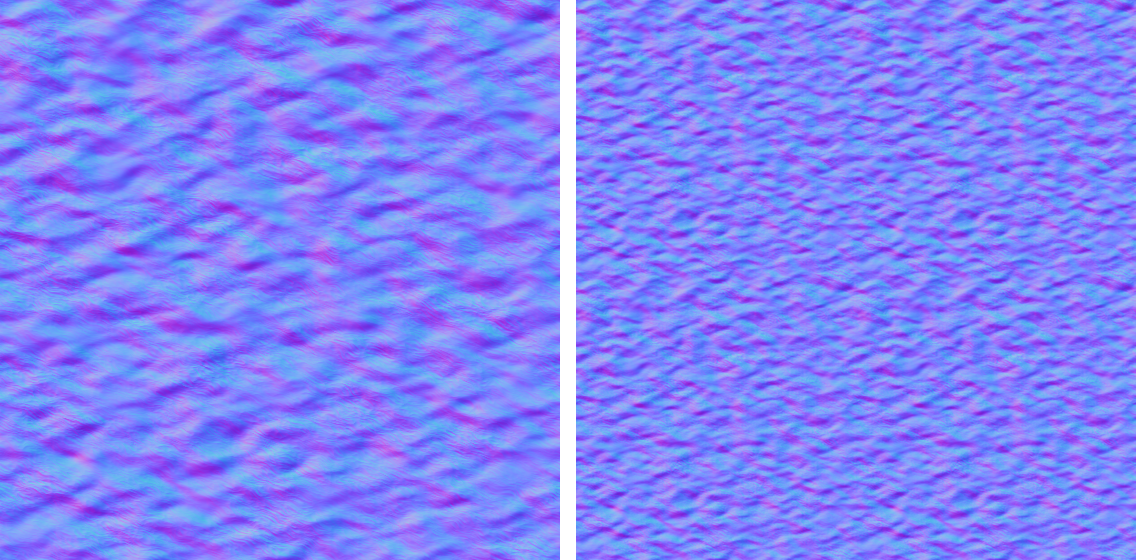
Left: one tile. Right: repeated 2 by 2.
Reproduce this texture map procedurally as a WebGL 2 fragment shader.

```glsl
#version 300 es
precision highp float;
// Tiling normal map of wind-blown water: shallow crossing ripples with fine creased wrinkles.

uniform vec2 u_resolution;
out vec4 fragColor;

const float TAU = 6.2831853;

// Each layer: columns, rows, skew (rows climbed across the tile), steepness.
const int RIPPLE_COUNT = 6;
const vec4 RIPPLES[RIPPLE_COUNT] = vec4[](
    vec4( 7.0, 16.0,   1.0, 0.13),
    vec4(11.0, 25.0,   7.0, 0.21),
    vec4(10.0, 23.0,  -6.0, 0.21),
    vec4(13.0, 31.0,  -3.0, 0.15),
    vec4(18.0, 41.0,  12.0, 0.14),
    vec4(19.0, 46.0, -10.0, 0.13)
);
const int WRINKLE_COUNT = 3;
const vec4 WRINKLES[WRINKLE_COUNT] = vec4[](
    vec4(36.0,  82.0, 26.0, 0.08),
    vec4(56.0, 128.0, 54.0, 0.11),
    vec4(78.0, 176.0, 48.0, 0.08)
);

uint scramble(uint v) {
    v = v * 747796405u + 2891336453u;
    v = ((v >> ((v >> 28u) + 4u)) ^ v) * 277803737u;
    return (v >> 22u) ^ v;
}

// Random unit gradient of a lattice cell, wrapped on the skewed lattice.
vec2 cellGradient(vec2 cell, vec3 grid, uint seed) {
    float turns = floor((cell.x + 0.5) / grid.x);
    cell -= turns * grid.xz;
    cell.y = floor(mod(cell.y + 0.5, grid.y));
    uint key = scramble(uint(cell.x + 0.5) + scramble(uint(cell.y) + scramble(seed)));
    float angle = TAU * float(key & 65535u) / 65536.0;
    return vec2(cos(angle), sin(angle));
}

// Gradient noise: x is the value, yz its slope in tile units.
vec3 skewedNoise(vec2 uv, vec3 grid, uint seed) {
    vec2 p = vec2(grid.x * uv.x, grid.y * uv.y + grid.z * uv.x);
    vec2 cell = floor(p);
    vec2 f = p - cell;
    vec2 fade = f * f * f * (f * (f * 6.0 - 15.0) + 10.0);
    vec2 fadeSlope = 30.0 * f * f * (f - 1.0) * (f - 1.0);
    float value = 0.0;
    vec2 slope = vec2(0.0);
    for (int i = 0; i < 4; i++) {
        vec2 corner = vec2(i & 1, i >> 1);
        vec2 g = cellGradient(cell + corner, grid, seed);
        float ramp = dot(g, f - corner);
        vec2 w = mix(1.0 - fade, fade, corner);
        vec2 dw = fadeSlope * (2.0 * corner - 1.0);
        value += w.x * w.y * ramp;
        slope += w.x * w.y * g + ramp * dw * w.yx;
    }
    return vec3(value, grid.x * slope.x + grid.z * slope.y, grid.y * slope.y);
}

// Bends straight lattice lines into wavy ones.
vec2 meander(vec2 uv, vec3 grid, float reach, uint seed) {
    float across = skewedNoise(uv, grid, seed).x;
    float along = skewedNoise(uv, grid, seed + 1u).x;
    return uv + reach * vec2(across, along);
}

vec2 rippleSlope(vec2 uv) {
    vec2 slope = vec2(0.0);
    for (int i = 0; i < RIPPLE_COUNT; i++) {
        vec4 layer = RIPPLES[i];
        slope += skewedNoise(uv, layer.xyz, uint(i + 11)).yz * layer.w / layer.y;
    }
    return slope;
}

// Folds each layer along its zero lines, which leaves crisp creases.
vec2 wrinkleSlope(vec2 uv, float softness) {
    vec2 slope = vec2(0.0);
    for (int i = 0; i < WRINKLE_COUNT; i++) {
        vec4 layer = WRINKLES[i];
        vec3 wave = skewedNoise(uv, layer.xyz, uint(i + 37));
        float fold = wave.x / sqrt(wave.x * wave.x + softness * softness);
        slope += fold * wave.yz * layer.w / layer.y;
    }
    return slope;
}

// Steepens the dark faces and flattens the bright ones.
float leanFaces(float slope, float lean) {
    return slope - lean * slope * slope + 0.04;
}

// Packs a slope as a normal whose green channel points down.
vec3 encodeNormal(vec2 slope, float sideGain) {
    vec3 normal = normalize(vec3(-slope.x * sideGain, slope.y, 1.0));
    return 0.5 + 0.5 * normal;
}

void main() {
    vec2 uv = gl_FragCoord.xy / u_resolution;
    vec2 slope = rippleSlope(meander(uv, vec3(13.0, 19.0, 0.0), 0.012, 61u));
    slope.y = leanFaces(slope.y, 0.45);
    float patches = 1.0 + 1.3 * skewedNoise(uv, vec3(7.0, 13.0, 2.0), 71u).x;
    slope += patches * wrinkleSlope(meander(uv, vec3(29.0, 43.0, 0.0), 0.007, 81u), 0.07);
    fragColor = vec4(encodeNormal(slope, 1.25), 1.0);
}
```
